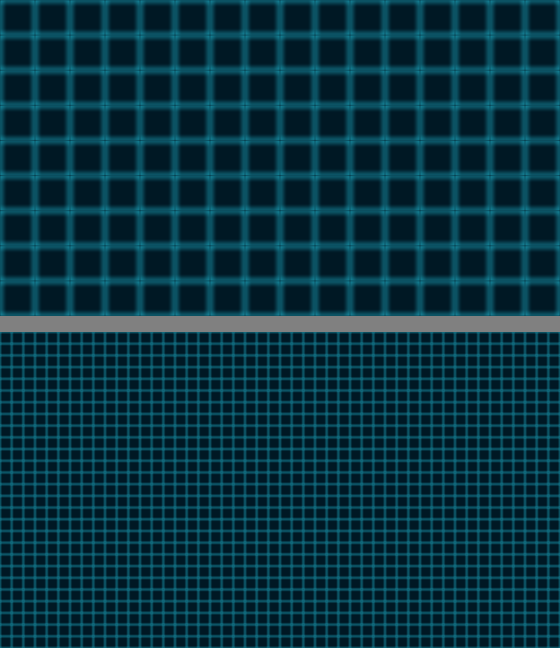
Top, the tile; bottom, the same tile 3 across and 3 down.
A Shadertoy shader for this pattern:

```glsl
const vec2 CELLS = vec2(16.0, 9.0);
const vec3 BACKGROUND = vec3(0.0, 0.095, 0.143);
const vec3 GLOW_TINT = vec3(0.07, 0.36, 0.39);

// Distance to the nearest grid line on each axis, in cells
vec2 gridDistance(vec2 p) {
    return abs(fract(p + 0.5) - 0.5);
}

// Soft band that fades to zero at the given reach
vec2 softBand(vec2 d, float reach) {
    return 1.0 - smoothstep(0.0, reach, d);
}

// Thin antialiased line on each axis
vec2 thinLine(vec2 d, float halfWidth, vec2 pixel) {
    return 1.0 - smoothstep(halfWidth - pixel, halfWidth + pixel, d);
}

// Adds two bands, slightly compressed where they cross
float combineBands(vec2 band, float strength) {
    vec2 b = band * strength;
    return b.x + b.y - 0.5 * b.x * b.y;
}

void mainImage(out vec4 fragColor, in vec2 fragCoord) {
    vec2 p = fragCoord / iResolution.xy * CELLS;
    vec2 pixel = CELLS / iResolution.xy;
    vec2 d = gridDistance(p);

    // Glowing lattice
    vec2 band = softBand(d, 0.21);
    float glow = combineBands(band, 0.69);

    // Dark seams, deepest near the crossings
    vec2 seam = thinLine(d, 0.01, pixel) * mix(vec2(0.2), vec2(0.6), band.yx);
    glow *= (1.0 - seam.x) * (1.0 - seam.y);

    fragColor = vec4(BACKGROUND + GLOW_TINT * glow, 1.0);
}
```
